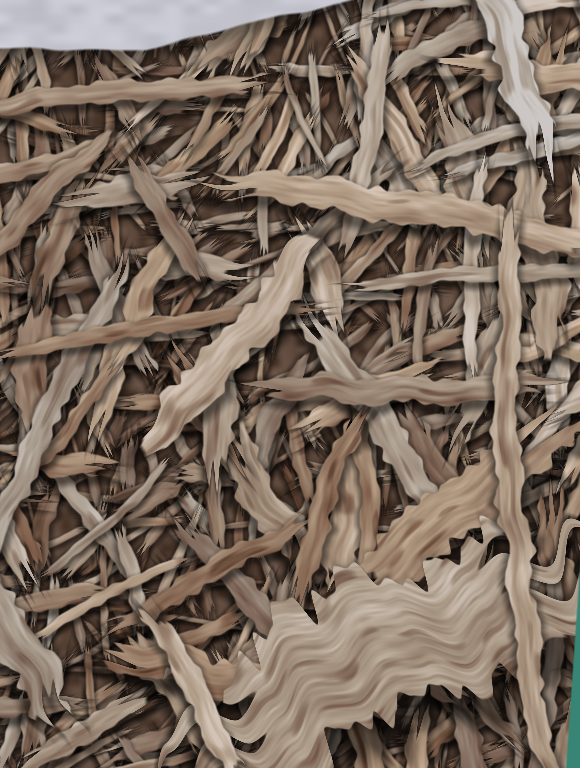
A WebGL 1 fragment shader for this texture:

```glsl
precision highp float;
// Heap of frayed, fibrous wood splinters under a pale cloth edge, with a teal rim at the lower right.
uniform vec2 u_resolution;

const vec3 PIT    = vec3(0.17, 0.10, 0.07);
const vec3 BARK   = vec3(0.33, 0.25, 0.20);
const vec3 BROWN  = vec3(0.47, 0.38, 0.33);
const vec3 TAN    = vec3(0.57, 0.51, 0.46);
const vec3 STRAW  = vec3(0.68, 0.64, 0.59);
const vec3 PALE   = vec3(0.80, 0.78, 0.77);
const vec3 CLOTH  = vec3(0.78, 0.78, 0.82);
const vec3 TEAL   = vec3(0.22, 0.52, 0.46);
const vec3 WARM   = vec3(1.06, 0.97, 0.88);
const int LAYERS = 10;
const float SMALL_CELL = 0.065;
const float LARGE_CELL = 0.25;
const float MAIN_ANGLE = 1.05;
const float ANGLE_SPREAD = 2.5;
const float SHADOW = 0.50;
const float FIBER_CONTRAST = 0.42;
const float SOFTNESS = 0.0016;

float hash(vec2 p) {
  vec3 q = fract(p.xyx * 0.1031);
  q += dot(q, q.yzx + 33.33);
  return fract((q.x + q.y) * q.z);
}

float noise(vec2 p) {
  vec2 i = floor(p), f = fract(p);
  f = f * f * (3.0 - 2.0 * f);
  return mix(mix(hash(i), hash(i + vec2(1.0, 0.0)), f.x),
             mix(hash(i + vec2(0.0, 1.0)), hash(i + 1.0), f.x), f.y);
}

// Wood colour from dark pit (0) to bleached fibre (1)
vec3 wood(float tone) {
  float t = clamp(tone, 0.0, 1.0) * 5.0;
  vec3 c = mix(PIT, BARK, clamp(t, 0.0, 1.0));
  c = mix(c, BROWN, clamp(t - 1.0, 0.0, 1.0));
  c = mix(c, TAN, clamp(t - 2.0, 0.0, 1.0));
  c = mix(c, STRAW, clamp(t - 3.0, 0.0, 1.0));
  return mix(c, PALE, clamp(t - 4.0, 0.0, 1.0));
}

// Lays one splinter from a to b over the colour, with its cast shadow
void splinter(inout vec3 color, vec2 p, vec2 a, vec2 b, float width, float tone, float seed) {
  vec2 axis = b - a, r = p - 0.5 * (a + b);
  float len = 0.5 * length(axis);
  axis /= 2.0 * len;
  vec2 q = vec2(dot(r, axis), dot(r, vec2(-axis.y, axis.x)));
  if (abs(q.x) > len + 0.03 || abs(q.y) > 2.0 * width + 0.15 * len + 0.02) return;

  // Bent spine, ragged sides, frayed ends
  float t = q.x / len;
  q.y += (hash(vec2(seed, 3.0)) - 0.5) * 0.2 * len * (t * t - 0.4);
  q.y += (noise(vec2(q.x * 20.0, seed)) - 0.5) * width * 0.7;
  float ragged = noise(vec2(q.x * 75.0, seed + 5.0 * sign(q.y)));
  float halfWidth = width * (1.0 - 0.4 * t * t) * (0.7 + 0.5 * ragged);
  float fray = noise(vec2(q.y * 4.0 / width, seed + 9.0));
  float tip = (abs(q.x) - len + fray * min(0.6 * len, 3.5 * width)) * 0.4;
  float d = max(abs(q.y) - halfWidth, tip);

  // Shadow falls below the splinter
  float drop = (0.3 * width + 0.002) * axis.x;
  float shade = max(abs(q.y + drop) - halfWidth, tip);
  color *= mix(SHADOW, 1.0, smoothstep(-0.002, 0.4 * width + 0.006, shade));

  // Long fibres, fine grain and dark splits
  float fiber = 0.6 * noise(vec2(q.x * 14.0, q.y * 150.0) + seed)
              + 0.4 * noise(vec2(q.x * 45.0, q.y * 290.0) + seed);
  float split = smoothstep(0.66, 0.9, noise(vec2(q.x * 22.0, q.y * 105.0) + seed * 1.7));
  float value = tone + (fiber - 0.5) * FIBER_CONTRAST - 0.25 * split
              + 0.10 * axis.x * clamp(q.y / width, -1.0, 1.0)
              + 0.12 * (noise(p * 32.0 + seed) - 0.5);
  vec3 body = wood(value) * mix(vec3(1.0), WARM, hash(vec2(seed, 8.0)));
  color = mix(color, body, 1.0 - smoothstep(-SOFTNESS, SOFTNESS, d));
}

// One jittered grid of splinters; depth runs from 0 (bottom) to 1 (top)
void scatter(inout vec3 color, vec2 p, float depth, float id) {
  float cell = mix(SMALL_CELL, LARGE_CELL, depth * depth);
  for (int j = -1; j <= 1; j++) for (int i = -1; i <= 1; i++) {
    vec2 c = floor(p / cell) + vec2(float(i), float(j));
    vec2 key = c + id * 17.0;
    if (hash(key + 71.0) > mix(1.0, 0.5, depth)) continue;
    vec2 center = (c + vec2(hash(key + 11.0), hash(key + 23.0))) * cell;
    float angle = MAIN_ANGLE + (hash(key + 37.0) - 0.5) * ANGLE_SPREAD;
    vec2 reach = vec2(cos(angle), sin(angle)) * cell * mix(0.55, 0.95, hash(key + 41.0));
    float width = cell * mix(0.035, 0.15, hash(key + 53.0));
    float lit = 0.14 * smoothstep(0.7, 1.4, center.x + center.y);
    float tone = mix(0.48, 0.70, depth) + lit + 0.34 * (hash(key + 61.0) - 0.5);
    splinter(color, p, center - reach, center + reach, width, tone, floor(hash(key) * 400.0));
  }
}

void main() {
  vec2 p = gl_FragCoord.xy / u_resolution.y;
  float right = u_resolution.x / u_resolution.y;
  vec3 color = wood(0.10 + 0.25 * noise(p * 70.0));
  for (int i = 0; i < LAYERS; i++) scatter(color, p, float(i) / float(LAYERS - 1), float(i));

  // Large planks and strips resting on top
  splinter(color, p, vec2(0.40, 0.16), vec2(0.76, 0.49), 0.040, 0.72, 14.0);
  splinter(color, p, vec2(0.14, -0.05), vec2(0.86, 0.32), 0.095, 0.74, 27.0);
  splinter(color, p, vec2(0.43, 0.71), vec2(0.17, 0.39), 0.027, 0.82, 32.0);
  splinter(color, p, vec2(0.26, 0.77), vec2(0.82, 0.67), 0.023, 0.78, 45.0);
  splinter(color, p, vec2(0.65, 0.73), vec2(0.71, -0.06), 0.018, 0.80, 58.0);
  splinter(color, p, vec2(0.18, 0.23), vec2(0.33, -0.04), 0.016, 0.92, 63.0);

  // Teal rim and cloth edge
  color = mix(color, TEAL, smoothstep(-SOFTNESS, SOFTNESS, p.x - right + 0.07 * (0.26 - p.y)));
  float edge = p.y - 0.932 - 0.24 * max(p.x - 0.19, 0.0) - 0.006 * noise(p * 25.0);
  color *= mix(0.6, 1.0, smoothstep(0.0, 0.03, -edge));
  vec3 cloth = CLOTH * (0.94 + 0.10 * noise(p * vec2(40.0, 80.0)));
  color = mix(color, cloth, smoothstep(-0.002, 0.003, edge));
  gl_FragColor = vec4(color, 1.0);
}
```
